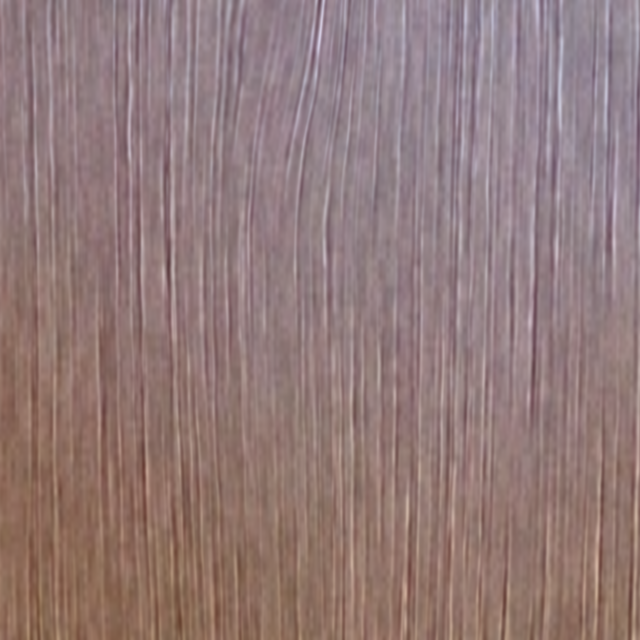
Write a Shadertoy shader that draws this texture.

```glsl
// Draws brushed wood veneer: fine broken vertical grain on brown fading up to cool mauve.

float hash(vec2 p) {
    vec3 q = fract(vec3(p.xyx) * 0.1031);
    q += dot(q, q.yzx + 33.33);
    return fract((q.x + q.y) * q.z);
}

float noise(vec2 p) {
    vec2 cell = floor(p);
    vec2 f = fract(p);
    f = f * f * (3.0 - 2.0 * f);
    float low = mix(hash(cell), hash(cell + vec2(1.0, 0.0)), f.x);
    float high = mix(hash(cell + vec2(0.0, 1.0)), hash(cell + 1.0), f.x);
    return mix(low, high, f.y);
}

// Noise centred on zero, with an offset to separate layers.
float signedNoise(vec2 p, vec2 scale, float seed) {
    return noise(p * scale + seed) * 2.0 - 1.0;
}

float bell(float x, float width) {
    return exp(-x * x / (width * width));
}

// Bends the straight grain: slow sway, a lean high up and a fan near the bottom.
float bendGrain(vec2 p) {
    float sway = 0.007 * signedNoise(p, vec2(2.5, 1.8), 7.0);
    float lean = 0.12 * (p.y - 0.65) * bell(p.x - 0.47, 0.10) * smoothstep(0.55, 0.9, p.y);
    float fan = 0.12 * (0.5 - p.x) * pow(1.0 - p.y, 2.0) * bell(p.x - 0.5, 0.4);
    return p.x + sway - lean - fan;
}

// Returns x: pale ridges, y: dark grooves beside them.
vec2 grainLines(vec2 p, float count, float width, float seed) {
    vec2 lines = vec2(0.0);
    float column = floor(p.x * count);
    for (int i = -1; i <= 1; i++) {
        float id = column + float(i);
        float key = hash(vec2(id + 50.0, seed));
        float centre = (id + 0.2 + 0.6 * key) / count;
        float wobble = 0.0016 * signedNoise(vec2(id, p.y), vec2(5.3, 14.0), seed);
        float offset = p.x - centre - wobble;
        float fade = smoothstep(0.3, 0.75, noise(vec2(id * 7.7, p.y * 4.5 + key * 40.0)));
        float flicker = 0.35 + 1.3 * noise(vec2(id * 3.1, p.y * 42.0));
        float strength = (0.3 + 0.7 * hash(vec2(seed, id + 90.0))) * fade;
        float side = key > 0.4 ? 1.0 : -1.0;
        float grooveFlicker = 0.4 + 1.2 * noise(vec2(id * 4.3 + 20.0, p.y * 34.0));
        lines.x += strength * flicker * bell(offset, width);
        lines.y += strength * grooveFlicker * bell(offset - side * width * 2.0, width * 1.2);
    }
    return lines;
}

// Warm below, cool above, the warmth climbing higher on the left.
vec3 baseColour(vec2 p) {
    vec3 warmLeft = vec3(0.538, 0.400, 0.325);
    vec3 warmRight = vec3(0.565, 0.445, 0.390);
    vec3 coolLeft = vec3(0.562, 0.475, 0.495);
    vec3 coolRight = vec3(0.588, 0.535, 0.590);
    float drift = 0.10 * signedNoise(p, vec2(5.0, 2.5), 21.0);
    float height = smoothstep(-0.08, 1.0, p.y + drift + 0.14 * (p.x - 0.5));
    float across = smoothstep(-0.05, 0.85, p.x + drift);
    return mix(mix(warmLeft, warmRight, across), mix(coolLeft, coolRight, across), height);
}

void mainImage(out vec4 fragColor, in vec2 fragCoord) {
    vec2 p = fragCoord / iResolution.xy;
    vec2 grain = vec2(bendGrain(p), p.y);
    vec3 colour = baseColour(p);

    // Broad bands and short broken fibres
    float bands = signedNoise(grain, vec2(17.0, 1.6), 3.0);
    float fibres = signedNoise(grain, vec2(85.0, 9.0), 11.0);
    float fineFibres = signedNoise(grain, vec2(165.0, 26.0), 31.0);
    colour += 0.013 * bands + 0.026 * fibres + 0.036 * fineFibres;

    // Pale ridges with dark grooves
    vec2 lines = grainLines(grain, 46.0, 0.0031, 5.0);
    lines += 0.7 * grainLines(grain, 83.0, 0.0025, 17.0);
    vec3 ridgeTint = mix(vec3(0.15, 0.15, 0.13), vec3(0.13, 0.16, 0.18), p.y);
    vec3 grooveTint = vec3(0.095, 0.115, 0.105);
    colour += ridgeTint * lines.x - grooveTint * lines.y;

    // Rosy and bluish mottling
    float blush = signedNoise(grain, vec2(55.0, 24.0), 43.0);
    float patches = signedNoise(grain, vec2(12.0, 4.0), 57.0);
    colour += vec3(0.007, -0.009, 0.002) * (blush + 0.6 * patches);
    colour += vec3(-0.006, 0.0, 0.012) * signedNoise(grain, vec2(60.0, 30.0), 71.0);

    // Soft speckle
    float speckle = signedNoise(p, vec2(150.0, 95.0), 83.0);
    colour += 0.026 * speckle;

    fragColor = vec4(clamp(colour, 0.0, 1.0), 1.0);
}
```
